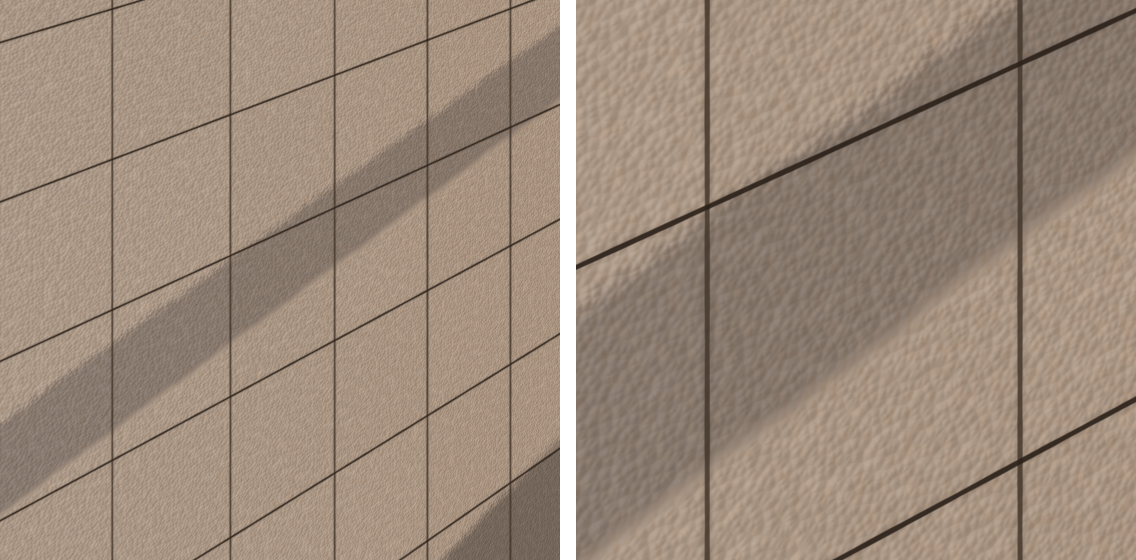
Left: the whole. Right: its middle third, enlarged.
This texture is drawn by a WebGL 1 fragment shader. Its source:

```glsl
precision highp float;
uniform vec2 u_resolution;

const vec3 STONE_LEFT = vec3(0.668, 0.594, 0.527);
const vec3 STONE_RIGHT = vec3(0.664, 0.580, 0.505);
const vec3 BAND_SHADE = vec3(0.795, 0.800, 0.820);
const vec3 CORNER_SHADE = vec3(0.690, 0.695, 0.710);
const vec3 COLUMN_JOINT = vec3(0.255, 0.205, 0.160);
const vec3 ROW_JOINT = vec3(0.165, 0.125, 0.095);

vec2 hash2(vec2 p) {
  vec2 q = vec2(dot(p, vec2(127.1, 311.7)), dot(p, vec2(269.5, 183.3)));
  return fract(sin(q) * 43758.5);
}

// Distance to the nearest scattered cell centre
float cellular(vec2 p) {
  vec2 cell = floor(p);
  vec2 local = fract(p);
  float nearest = 4.0;
  for (int j = -1; j <= 1; j++) {
    for (int i = -1; i <= 1; i++) {
      vec2 offset = vec2(float(i), float(j));
      vec2 delta = offset + hash2(cell + offset) - local;
      nearest = min(nearest, dot(delta, delta));
    }
  }
  return sqrt(nearest);
}

// Column and row number of a wall point receding to the right
vec2 wallCoord(vec2 p) {
  float x = p.x - 0.2005;
  float column = x / (0.22495 - 0.0664 * x);
  float row = (0.924 + 0.2985 * p.x - p.y) / (0.2847 - 0.0801 * p.x);
  return vec2(column, row);
}

// Canvas distances to the nearest column joint and row joint
vec2 jointDistance(vec2 p, vec2 wall) {
  vec2 nearest = floor(wall + 0.5);
  float depth = 1.0 + 0.0664 * wall.x;
  float columnScale = 0.22495 / (depth * depth);
  float slope = 0.2985 + 0.0801 * nearest.y;
  float rowScale = (0.2847 - 0.0801 * p.x) / sqrt(1.0 + slope * slope);
  return abs(wall - nearest) * vec2(columnScale, rowScale);
}

float lineMask(float dist, float halfWidth, float pixel) {
  return 1.0 - smoothstep(halfWidth - pixel, halfWidth + pixel, dist);
}

// Soft coverage below a straight edge
float belowEdge(vec2 p, float start, float slope, float blur) {
  float dist = (start + slope * p.x - p.y) / sqrt(1.0 + slope * slope);
  return smoothstep(-blur, blur, dist);
}

float waver(float t) {
  return 0.5 * sin(t * 41.0) + 0.3 * sin(t * 97.0 + 1.3) + 0.2 * sin(t * 211.0 + 4.0);
}

// Raised grit lit from one side, with broader mottling
float stoneGrain(vec2 p) {
  float relief = cellular(p) - cellular(p + vec2(0.32, 0.26));
  float mottle = cellular(p * 0.47 + 17.0) - 0.46;
  return 0.11 * relief + 0.055 * mottle;
}

void main() {
  vec2 p = gl_FragCoord.xy / u_resolution;
  float pixel = 1.0 / min(u_resolution.x, u_resolution.y);
  vec2 wall = wallCoord(p);

  // Stone panels with slight differences in tone
  vec2 gritCoord = wall * vec2(35.0, 44.0);
  float grain = stoneGrain(gritCoord);
  float panelTone = 0.010 * (hash2(floor(wall) + 9.0).x - 0.5);
  float warmth = cellular(gritCoord * 0.7 + 53.0) - 0.46;
  vec3 color = mix(STONE_LEFT, STONE_RIGHT, smoothstep(0.0, 1.0, p.x));
  color += grain + panelTone + warmth * vec3(0.016, 0.0, -0.016);

  // Diagonal shadow band and corner shadow
  vec2 shadowPoint = p + vec2(0.0, 0.0025 * waver(p.x) + 0.06 * grain);
  float band = belowEdge(shadowPoint, 0.245, 0.7096, 0.009)
             * (1.0 - belowEdge(shadowPoint, 0.082, 0.742, 0.007));
  float corner = belowEdge(shadowPoint, -0.8195, 1.04, 0.011);
  corner *= mix(0.65, 1.0, smoothstep(4.99, 5.01, wall.y));
  color *= mix(vec3(1.0), BAND_SHADE, band);
  color *= mix(vec3(1.0), CORNER_SHADE, corner);

  // Thin joints with a faint recessed rim
  vec2 dist = jointDistance(p, wall);
  float rim = 1.0 - smoothstep(0.0, 0.006, min(dist.x, dist.y));
  float wear = 0.00015 * waver(p.x + 1.7 * p.y);
  float columnJoint = lineMask(dist.x, 0.0015 + wear, pixel);
  float rowJoint = lineMask(dist.y, 0.0015 + wear, pixel);
  color *= 1.0 - 0.07 * rim;
  color = mix(color, COLUMN_JOINT, 0.82 * columnJoint);
  color = mix(color, ROW_JOINT, 0.90 * rowJoint);

  gl_FragColor = vec4(clamp(color, 0.0, 1.0), 1.0);
}
```
